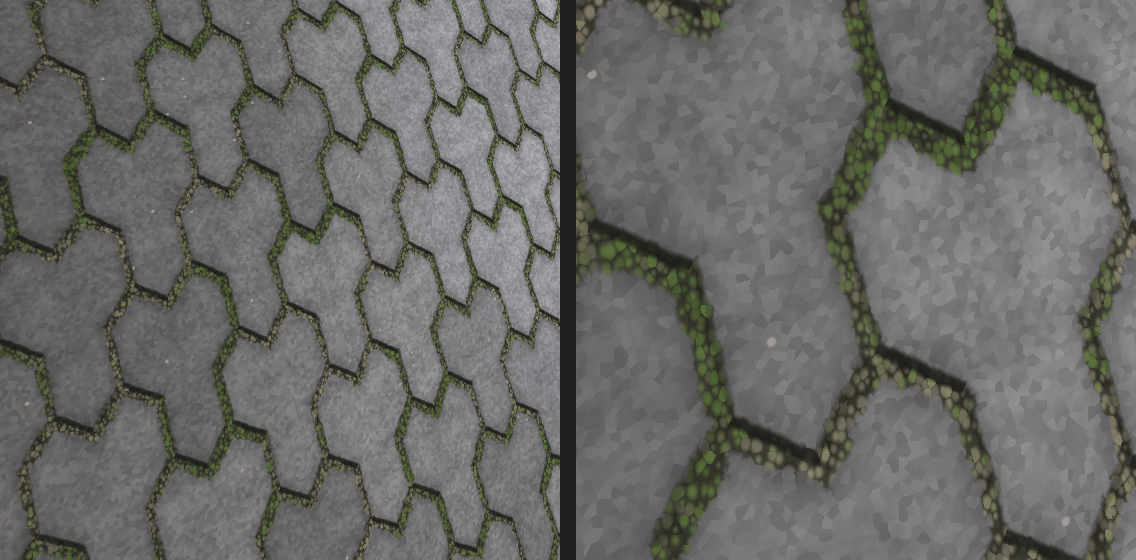
Left, the full canvas; right, a detail of the centre.
Write a three.js fragment shader that draws this texture.

```glsl
// Weathered three-lobed paving stones in perspective, with mossy joints.
varying vec2 vUv;

// Ground plane: canvas position = AXIS_X * u + AXIS_Y * v + ORIGIN, divided by z
const vec3 AXIS_X = vec3(0.1536, 0.0208, 0.07);
const vec3 AXIS_Y = vec3(-0.0521, 0.2331, 0.03);
const vec3 ORIGIN = vec3(0.5664, 0.0, 1.0) + vec3(0.0, 0.5768, 0.0);
const vec3 AXIS_Y_FIXED = vec3(-0.0521, 0.2331 + 0.03, 0.03);
const vec3 AXIS_X_FIXED = vec3(0.1536, 0.0208 + 0.07, 0.07);

const float ROW = 0.8660254;        // height between hexagon rows
const float HALF_JOINT = 0.074;     // half width of a joint
const float EDGE_SOFT = 0.022;
const vec2 SHADOW_SIDE = vec2(-0.5, -0.866);

const vec3 STONE_DARK = vec3(0.355, 0.342, 0.335);
const vec3 STONE_LIGHT = vec3(0.63, 0.63, 0.655);
const vec3 MOSS = vec3(0.29, 0.36, 0.19);
const vec3 LITTER = vec3(0.45, 0.43, 0.36);
const vec3 SOIL = vec3(0.20, 0.20, 0.165);
const vec3 CREVICE = vec3(0.10, 0.10, 0.09);

float hash(vec2 p) {
  return fract(sin(dot(p, vec2(127.1, 311.7))) * 43758.5);
}

// Organic blotches, roughly -1 to 1
float layeredSines(vec2 p) {
  float sum = 0.0, amp = 0.45;
  for (int i = 0; i < 5; i++) {
    p = mat2(1.3, 1.2, -1.2, 1.3) * p + 1.7;
    p += 0.6 * sin(p.yx * 1.1);
    sum += amp * sin(p.x + 1.5 * sin(p.y * 0.8));
    amp *= 0.68;
  }
  return sum;
}

// Cellular noise: distance to the nearest point, and its random value
vec2 cellular(vec2 p) {
  vec2 cell = floor(p);
  vec2 best = vec2(9.0, 0.0);
  for (int y = -1; y <= 1; y++)
    for (int x = -1; x <= 1; x++) {
      vec2 id = cell + vec2(float(x), float(y));
      vec2 point = id + vec2(hash(id), hash(id + 37.3));
      float dist = length(point - p);
      if (dist < best.x) best = vec2(dist, hash(id + 71.9));
    }
  return best;
}

vec2 nearestHexagon(vec2 p) {
  vec2 size = vec2(1.0, 2.0 * ROW);
  vec2 a = floor(p / size + 0.5) * size;
  vec2 b = (floor(p / size) + 0.5) * size;
  return distance(p, a) < distance(p, b) ? a : b;
}

// Each stone joins three hexagons; returns the centre of its lowest one
vec2 stoneOf(vec2 hexagon) {
  float row = floor(hexagon.y / ROW + 0.5);
  float col = floor(hexagon.x - 0.5 * row + 0.5);
  float lobe = floor(mod(col - row + 0.5, 3.0));
  if (lobe < 0.5) return hexagon;
  return hexagon - vec2(lobe < 1.5 ? -0.5 : 0.5, ROW);
}

void main() {
  // Canvas to ground plane
  vec3 ray = vec3(vUv, 1.0);
  vec3 plane = vec3(dot(ray, cross(AXIS_Y_FIXED, ORIGIN)),
                    dot(ray, cross(ORIGIN, AXIS_X_FIXED)),
                    dot(ray, cross(AXIS_X_FIXED, AXIS_Y_FIXED)));
  vec2 ground = plane.xy / plane.z * vec2(1.5, 2.0 * ROW);
  vec2 grain = ground * vec2(1.0, 1.8);

  // Distance to the outline of this stone, and the side it faces
  vec2 p = ground - vec2(0.0, 0.57735);
  vec2 hexagon = nearestHexagon(p);
  vec2 stone = stoneOf(hexagon);
  float edge = 1.0;
  vec2 side = vec2(0.0);
  for (int k = 0; k < 6; k++) {
    float angle = float(k) * 1.0471976;
    vec2 dir = vec2(cos(angle), sin(angle));
    float dist = 0.5 - dot(p - hexagon, dir);
    if (distance(stoneOf(hexagon + dir), stone) > 0.1 && dist < edge) {
      edge = dist;
      side = dir;
    }
  }

  // Stone face: broad light, tone per stone, blotches, grit and pale flecks
  float light = 0.18 + 0.32 * vUv.x + 0.5 * vUv.x * vUv.x * vUv.y;
  float tone = hash(floor(stone * 4.0 + 0.5));
  float blotch = layeredSines(grain * 2.6 + tone * 9.0);
  vec2 grit = cellular(grain * 15.0);
  vec2 fleck = cellular(grain * 4.0);
  vec3 color = mix(STONE_DARK, STONE_LIGHT, light) * (0.92 + 0.16 * tone);
  color *= 1.0 + 0.075 * blotch + 0.18 * (grit.y - 0.5);
  color *= 0.86 + 0.14 * smoothstep(0.05, 0.22, edge);
  float fleckMask = step(0.975, fleck.y) * (1.0 - smoothstep(0.08, 0.16, fleck.x));
  color = mix(color, vec3(0.68, 0.66, 0.63), 0.7 * fleckMask);

  // Joint filling: moss patches, dry litter and soil
  float patches = layeredSines(grain * 0.8 + 4.0);
  vec2 tuft = cellular(grain * vec2(17.0, 12.0));
  float green = smoothstep(-0.35, 0.6, patches + 1.1 * (tuft.y - 0.5));
  vec3 filling = mix(LITTER, MOSS, green);
  filling = mix(filling, SOIL, smoothstep(0.3, 0.85, tuft.x + 0.5 * hash(vec2(tuft.y, 3.0)) - 0.1));
  filling *= (0.8 + 0.4 * tuft.y) * (0.88 + 0.4 * light);

  // Ragged joint outline with a dark crevice under the near edges
  float width = HALF_JOINT + 0.028 * patches + 0.018 * layeredSines(grain * 5.0)
              + 0.035 * (tuft.y - 0.5);
  float shaded = smoothstep(0.3, 0.8, dot(side, SHADOW_SIDE));
  width = mix(width, HALF_JOINT * 0.7 + 0.25 * (width - HALF_JOINT), shaded);
  float joint = 1.0 - smoothstep(width - EDGE_SOFT, width + EDGE_SOFT, edge);
  float crevice = shaded * (1.0 - smoothstep(0.012, 0.042, abs(edge - width + 0.015)));
  color = mix(color, filling, joint);
  color = mix(color, CREVICE, 0.8 * crevice);
  gl_FragColor = vec4(color, 1.0);
}
```
